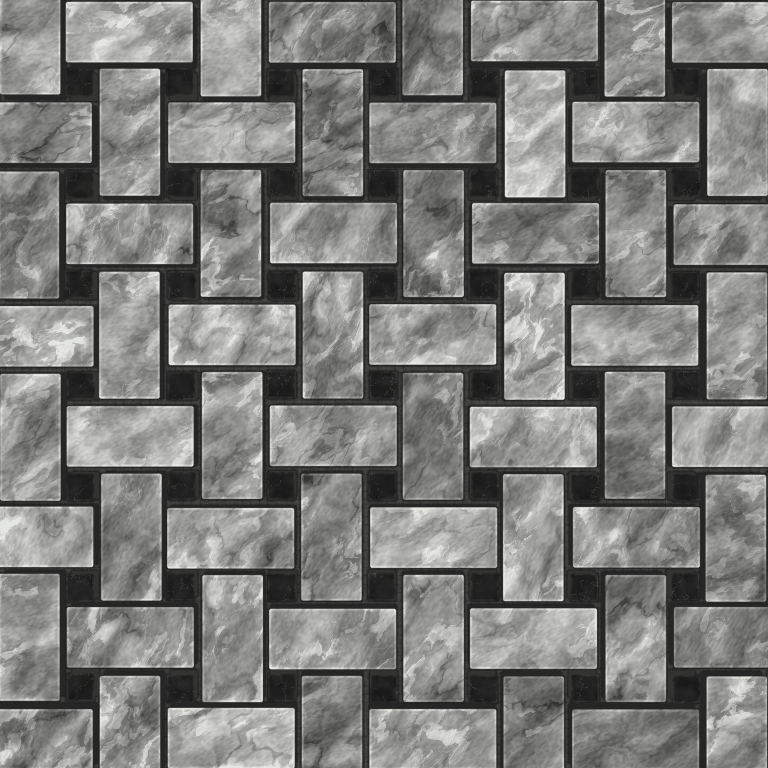
This pattern is drawn by a WebGL 2 fragment shader. Its source:

```glsl
#version 300 es
precision highp float;
// Basketweave mosaic: grey marble bricks, alternately lying and standing on a
// checkerboard of cells, with small black squares at the cell corners.
// Rounded-box distances shape the tiles; warped fractal noise makes the stone.

uniform vec2 u_resolution;
out vec4 fragColor;

#define CELLS 7.604                    // cells across the canvas
#define ORIGIN vec2(1.292, 0.318)      // canvas top left to first cell centre
#define BRICK_HALF vec2(0.629, 0.300)  // half size of a brick, in cells
#define DOT_HALF 0.137                 // half size of a black square
#define CORNER 0.022                   // corner radius
#define JITTER 0.012                   // laying error of each tile
#define LEAN 0.017                     // visible side depth away from centre
#define TONE_MIN 0.47                  // darkest stone base tone
#define TONE_MAX 0.68                  // lightest stone base tone
#define GROUT_TONE 0.26
#define DOT_TONE 0.125

float hash(vec2 p) {
    return fract(sin(dot(p, vec2(127.1, 311.7))) * 43758.5453);
}

vec2 hash2(vec2 p) {
    return vec2(hash(p), hash(p + 37.3));
}

float noise(vec2 p) {
    vec2 i = floor(p), f = fract(p);
    f = f * f * (3.0 - 2.0 * f);
    return mix(mix(hash(i), hash(i + vec2(1, 0)), f.x),
               mix(hash(i + vec2(0, 1)), hash(i + vec2(1, 1)), f.x), f.y);
}

float fbm(vec2 p) {
    float sum = 0.0, amp = 0.5;
    for (int k = 0; k < 5; k++) {
        sum += amp * noise(p);
        p = mat2(1.6, 1.2, -1.2, 1.6) * p + 7.7;
        amp *= 0.5;
    }
    return sum / 0.97;
}

float roundBox(vec2 p, vec2 halfSize) {
    vec2 q = abs(p) - halfSize + CORNER;
    return length(max(q, 0.0)) + min(max(q.x, q.y), 0.0) - CORNER;
}

// Thin line where a noise field crosses its middle value
float vein(float field, float width) {
    return 1.0 - smoothstep(0.0, width, abs(field - 0.5));
}

float marble(vec2 p, vec2 id) {
    float tone = mix(TONE_MIN, TONE_MAX, hash(id + 3.1));
    tone += 0.13 * step(0.95, hash(id + 9.4));
    float angle = mix(0.4, 1.1, hash(id + 5.2));
    vec2 axis = vec2(cos(angle), -sin(angle));
    vec2 q = vec2(dot(p, axis), dot(p, vec2(-axis.y, axis.x)));
    q = q * vec2(0.65, 1.15) + 40.0 * hash2(id + 1.7);
    vec2 warped = q + 0.32 * (vec2(fbm(q * 4.0), fbm(q * 4.0 + 19.0)) - 0.5);

    // Soft clouds, crisp pale flecks, then dark and pale veins
    float cloud = fbm(warped * 4.5);
    float patches = smoothstep(0.38, 0.62, noise(q * 3.2 + 11.0));
    float flecks = smoothstep(0.51, 0.60, fbm(warped * 9.0 + 23.0)) * patches;
    float darkVein = vein(fbm(warped * 3.0 + 31.0), 0.045);
    float paleVein = vein(fbm(warped * 5.0 + 47.0), 0.022) * patches;
    tone += 0.62 * (cloud - 0.5);
    tone += 0.16 * flecks * mix(0.5, 1.2, hash(id + 6.6)) + 0.08 * paleVein;
    tone -= 0.17 * darkVein * hash(id + 8.8) * (1.0 - 0.6 * patches);
    return tone + 0.09 * (noise(q * 45.0) - 0.5);
}

void main() {
    // Cell coordinates, y running down, cell centres on whole numbers
    vec2 uv = gl_FragCoord.xy / u_resolution.y;
    vec2 g = vec2(uv.x, 1.0 - uv.y) * CELLS - ORIGIN;
    vec2 lean = LEAN * (0.5 * CELLS - ORIGIN - g);
    float aa = 0.75 * CELLS / u_resolution.y;

    // Nearest brick among this cell and its neighbours
    float brick = 9.0, side = 9.0;
    vec2 id = vec2(0), local = vec2(0), cell = floor(g + 0.5);
    for (int y = -1; y <= 1; y++)
    for (int x = -1; x <= 1; x++) {
        vec2 c = cell + vec2(x, y);
        vec2 p = g - c - JITTER * (2.0 * hash2(c) - 1.0);
        vec2 size = mod(c.x + c.y, 2.0) < 0.5 ? BRICK_HALF : BRICK_HALF.yx;
        float d = roundBox(p, size);
        if (d < brick) { brick = d; id = c; local = p; }
        side = min(side, roundBox(p - lean, size));
    }

    // Black square at the nearest cell corner
    vec2 corner = floor(g) + 0.5;
    vec2 dotPos = g - corner - JITTER * (2.0 * hash2(corner + 60.0) - 1.0);
    float square = roundBox(dotPos, vec2(DOT_HALF));
    float squareSide = roundBox(dotPos - lean, vec2(DOT_HALF));

    // Grout with mesh ribs, darkened beside the tiles
    float ribs = smoothstep(0.8, 1.0, max(sin(g.x * 75.0), sin(g.y * 75.0)));
    float gap = min(min(brick, side), min(square, squareSide));
    float tone = GROUT_TONE - 0.035 * ribs + 0.06 * (noise(g * 40.0) - 0.5);
    tone *= mix(0.5, 1.0, smoothstep(-0.005, 0.035, gap));
    tone = mix(tone, 0.15, smoothstep(aa, -aa, side));
    tone = mix(tone, 0.20, smoothstep(aa, -aa, squareSide));

    // Brick faces with a worn pale rim
    float wear = noise(g * 24.0);
    float stone = marble(local, id);
    stone += 0.14 * smoothstep(-0.032, -0.006, brick) * (0.4 + wear);
    tone = mix(tone, clamp(stone, 0.2, 0.9), smoothstep(aa, -aa, brick));

    // Black squares with faint veins and a scuffed rim
    float black = DOT_TONE + 0.10 * (fbm(g * 11.0) - 0.5);
    black += 0.09 * vein(fbm(g * 5.0 + 13.0), 0.012);
    black += 0.09 * smoothstep(-0.025, -0.005, square) * wear;
    tone = mix(tone, black, smoothstep(aa, -aa, square));

    fragColor = vec4(tone * vec3(0.995, 1.0, 0.985), 1.0);
}
```
